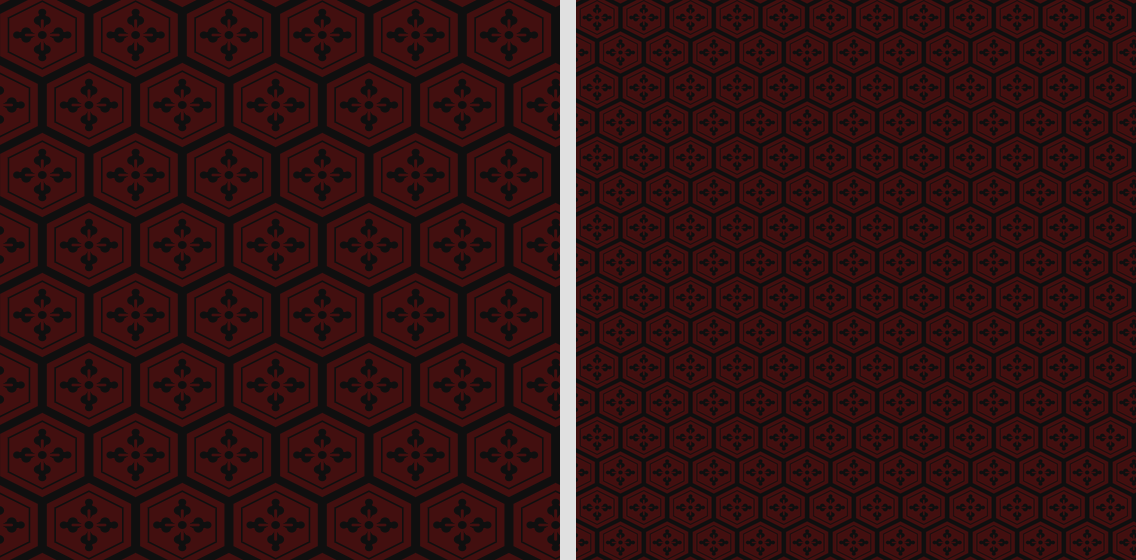
Left, the tile; right, the same tile 2 across and 2 down.
Write a WebGL 1 fragment shader that draws this pattern.

```glsl
precision highp float;
// Dark red tortoiseshell hexagons, each holding an inset line and a four-petal flower.
uniform vec2 u_resolution;

// The canvas is 768 units wide: 6 hexagons across, 4 pairs of staggered rows.
const float CANVAS = 768.0;
const vec2 PERIOD = vec2(128.0, 192.0);

// Offset from the nearest repeat of a centre
vec2 wrapAround(vec2 p, vec2 centre) {
  return mod(p - centre + 0.5 * PERIOD, PERIOD) - 0.5 * PERIOD;
}

// Pointed-top hexagon; size is its half width and the height of its apex
float hexagon(vec2 p, float size) {
  p = abs(p);
  return max(p.x - size, (p.y + 0.5 * p.x - size) * 0.894);
}

// Segment along x whose radius grows from r0 to r1
float taper(vec2 p, float x0, float x1, float r0, float r1) {
  float t = clamp((p.x - x0) / (x1 - x0), 0.0, 1.0);
  return length(p - vec2(mix(x0, x1, t), 0.0)) - mix(r0, r1, t);
}

float flower(vec2 p) {
  p = abs(p * vec2(0.95, 1.055));
  p = vec2(max(p.x, p.y), min(p.x, p.y)); // fold four petals onto one

  // Petal: narrow heel, two round shoulders, neck and knobbed tip
  float petal = taper(p, 9.5, 20.0, 1.5, 9.0);
  petal = min(petal, length(p - vec2(21.0, 4.7)) - 6.3);
  petal = min(petal, taper(p, 22.0, 31.0, 6.5, 3.5));
  petal = min(petal, length(p - vec2(32.8, 0.0)) - 5.2);

  // Cut out the stem, then add the central dot inside its clear ring
  float stem = taper(p, 0.0, 20.8, 1.9, 1.9);
  petal = max(petal, max(-stem, 8.0 - length(p)));
  return min(petal, length(p) - 5.7);
}

void main() {
  vec2 p = gl_FragCoord.xy / u_resolution * CANVAS;
  float pixel = CANVAS / min(u_resolution.x, u_resolution.y);

  // Choose the nearer of the two staggered lattices
  vec2 even = wrapAround(p, vec2(58.0, 144.0));
  vec2 odd = wrapAround(p, vec2(122.0, 48.0));
  vec2 cell = hexagon(even, 58.0) < hexagon(odd, 58.0) ? even : odd;

  // Black parts: gap between hexagons, inset line, flower
  float gap = -hexagon(cell, 57.8);
  float inset = abs(hexagon(cell, 46.4)) - 1.1;
  float ink = min(gap, min(inset, flower(cell)));

  vec3 red = vec3(0.26, 0.06, 0.06);
  vec3 black = vec3(0.06);
  float cover = clamp(0.5 - ink / pixel, 0.0, 1.0);
  gl_FragColor = vec4(mix(red, black, cover), 1.0);
}
```
